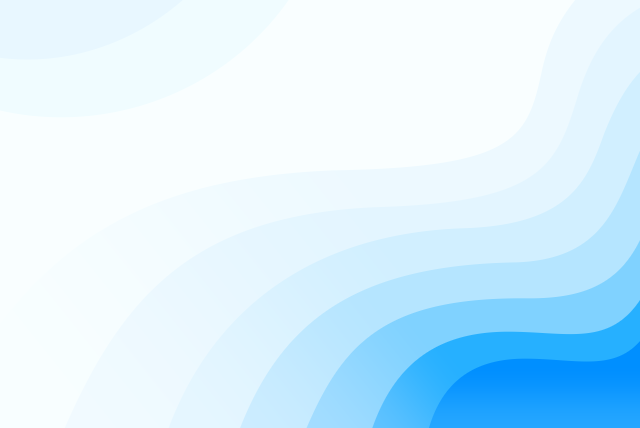
Reproduce this background procedurally as a WebGL 1 fragment shader.

```glsl
precision highp float;
uniform vec2 u_resolution;

vec2 bezier(vec2 a, vec2 b, vec2 c, vec2 d, float t) {
  float s = 1.0 - t;
  return s * s * s * a + 3.0 * s * t * (s * b + t * c) + t * t * t * d;
}

// Approximate distance below a curve whose x grows steadily
float curve(vec2 p, vec2 a, vec2 b, vec2 c, vec2 d) {
  float t = 0.5, stride = 0.25;
  for (int i = 0; i < 16; i++) {
    t += bezier(a, b, c, d, t).x < p.x ? stride : -stride;
    stride *= 0.5;
  }
  float s = 1.0 - t;
  vec2 tangent = s * s * (b - a) + 2.0 * s * t * (c - b) + t * t * (d - c);
  return (bezier(a, b, c, d, t).y - p.y) * abs(tangent.x) / max(length(tangent), 1e-4);
}

// Two joined curves
float wave(vec2 p, vec2 a, vec2 b, vec2 c, vec2 d, vec2 e, vec2 f, vec2 g) {
  return p.x < d.x ? curve(p, a, b, c, d) : curve(p, d, e, f, g);
}

float cover(float dist) {
  return clamp(0.5 + dist * u_resolution.y, 0.0, 1.0);
}

// Blend from the pale lower left of a band to its deeper right side
vec3 ramp(vec2 p, float start, float width, vec3 pale, vec3 deep) {
  return mix(pale, deep, smoothstep(start, start + width, p.x + 0.8 * p.y));
}

void main() {
  vec2 p = gl_FragCoord.xy / u_resolution * vec2(1.5, 1.0);
  vec3 color = vec3(0.975, 0.997, 1.0);

  // Upper left corner
  float outer = curve(p, vec2(0.0, 0.742), vec2(0.254, 0.684), vec2(0.537, 0.785), vec2(0.69, 1.02));
  float inner = curve(p, vec2(0.0, 0.865), vec2(0.166, 0.844), vec2(0.332, 0.906), vec2(0.45, 1.02));
  color = mix(color, vec3(0.94, 0.988, 1.0), cover(-outer));
  color = mix(color, vec3(0.908, 0.968, 1.0), cover(-inner));

  // Three long pale bands with a curling right end
  float band = p.x < 1.27
    ? wave(p, vec2(0.0, 0.242), vec2(0.195, 0.502), vec2(0.449, 0.588), vec2(0.781, 0.602),
           vec2(1.211, 0.609), vec2(1.236, 0.678), vec2(1.27, 0.834))
    : curve(p, vec2(1.27, 0.834), vec2(1.285, 0.902), vec2(1.309, 0.957), vec2(1.365, 1.02));
  color = mix(color, ramp(p, 0.1, 1.4, vec3(0.972, 0.996, 1.0), vec3(0.928, 0.976, 1.0)), cover(band));

  band = p.x < 1.357
    ? wave(p, vec2(0.143, -0.02), vec2(0.283, 0.307), vec2(0.449, 0.496), vec2(0.879, 0.516),
           vec2(1.279, 0.527), vec2(1.305, 0.615), vec2(1.357, 0.785))
    : curve(p, vec2(1.357, 0.785), vec2(1.385, 0.871), vec2(1.426, 0.938), vec2(1.5, 0.982));
  color = mix(color, ramp(p, 0.15, 1.1, vec3(0.945, 0.982, 1.0), vec3(0.892, 0.962, 1.0)), cover(band));

  band = p.x < 1.416
    ? wave(p, vec2(0.388, -0.02), vec2(0.488, 0.268), vec2(0.723, 0.457), vec2(1.094, 0.467),
           vec2(1.338, 0.477), vec2(1.377, 0.58), vec2(1.416, 0.688))
    : curve(p, vec2(1.416, 0.688), vec2(1.439, 0.746), vec2(1.465, 0.795), vec2(1.5, 0.832));
  color = mix(color, ramp(p, 0.4, 0.9, vec3(0.9, 0.965, 1.0), vec3(0.82, 0.938, 1.0)), cover(band));

  // Deeper bands
  band = wave(p, vec2(0.555, -0.02), vec2(0.654, 0.248), vec2(0.83, 0.381), vec2(1.211, 0.387),
              vec2(1.416, 0.395), vec2(1.445, 0.521), vec2(1.5, 0.648));
  color = mix(color, ramp(p, 0.55, 0.6, vec3(0.8, 0.927, 1.0), vec3(0.71, 0.898, 1.0)), cover(band));

  band = wave(p, vec2(0.71, -0.02), vec2(0.797, 0.189), vec2(0.889, 0.305), vec2(1.23, 0.303),
              vec2(1.367, 0.301), vec2(1.449, 0.336), vec2(1.5, 0.439));
  color = mix(color, ramp(p, 0.7, 0.5, vec3(0.64, 0.865, 1.0), vec3(0.5, 0.822, 1.0)), cover(band));

  band = wave(p, vec2(0.866, -0.02), vec2(0.922, 0.16), vec2(1.035, 0.225), vec2(1.191, 0.225),
              vec2(1.328, 0.225), vec2(1.426, 0.189), vec2(1.5, 0.299));
  color = mix(color, ramp(p, 0.85, 0.35, vec3(0.38, 0.765, 1.0), vec3(0.15, 0.69, 1.0)), cover(band));

  // Core, lighter toward the bottom
  band = wave(p, vec2(1.0, -0.02), vec2(1.031, 0.111), vec2(1.113, 0.162), vec2(1.23, 0.162),
              vec2(1.348, 0.162), vec2(1.436, 0.131), vec2(1.5, 0.203));
  vec3 core = mix(vec3(0.14, 0.65, 1.0), vec3(0.0, 0.56, 1.0), smoothstep(0.0, 0.15, p.y));
  color = mix(color, core, cover(band));

  gl_FragColor = vec4(color, 1.0);
}
```
